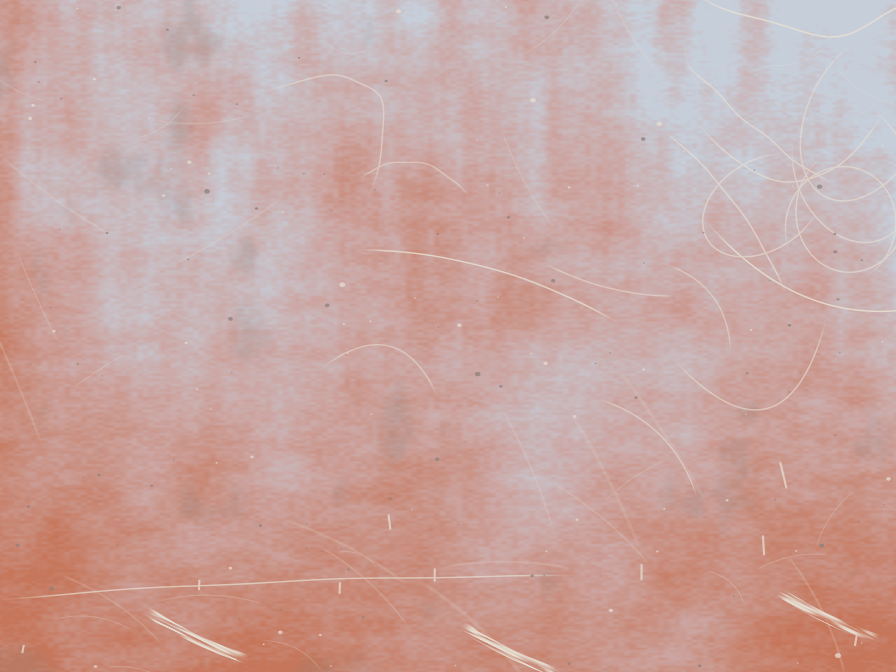
Give the GLSL for this texture, as a WebGL 1 fragment shader.

```glsl
precision highp float;
// Weathered orange paint under a chalky bloom, with brushed grain, scuffs and scratches.
uniform vec2 u_resolution;

#define BLOTCH 1.0
#define STREAK 0.62
#define SCUFF 0.32
#define GRAIN 0.20
#define SCRATCH_COUNT 13
#define CURL_COUNT 5
#define HAIR_COUNT 34
#define NICK_COUNT 9
#define SMEAR_COUNT 3
#define SCRATCH_WIDTH 0.0011
#define SPECK_GRID 30.0

const vec3 ORANGE = vec3(0.78, 0.49, 0.395);
const vec3 ROSE = vec3(0.80, 0.645, 0.63);
const vec3 CHALK = vec3(0.78, 0.79, 0.83);
const vec3 BARE = vec3(0.90, 0.87, 0.82);
const vec3 GRIME = vec3(0.55, 0.50, 0.48);

float hash(vec2 p) {
  vec3 q = fract(p.xyx * vec3(0.1031, 0.1030, 0.0973));
  q += dot(q, q.yzx + 33.33);
  return fract((q.x + q.y) * q.z);
}

float noise(vec2 p) {
  vec2 i = floor(p), f = fract(p);
  f = f * f * (3.0 - 2.0 * f);
  return mix(mix(hash(i), hash(i + vec2(1, 0)), f.x),
             mix(hash(i + vec2(0, 1)), hash(i + vec2(1, 1)), f.x), f.y);
}

float cloud(vec2 p) {
  float sum = 0.0, weight = 0.53;
  for (int i = 0; i < 4; i++) {
    sum += weight * noise(p);
    p = p * 2.03 + 17.7;
    weight *= 0.5;
  }
  return sum;
}

// Edge coverage of a line, one pixel soft
float ink(float d, float halfWidth) {
  return clamp((halfWidth - d) * u_resolution.y + 0.5, 0.0, 1.0);
}

vec2 turn(vec2 p, float a) {
  float c = cos(a), s = sin(a);
  return vec2(c * p.x + s * p.y, c * p.y - s * p.x);
}

// Bent, slightly wavering scratch that fades at both ends
float stroke(vec2 p, float angle, float reach, float bend, float waver, float halfWidth) {
  vec2 q = turn(p, angle);
  float s = q.x / reach;
  float curve = bend * s * s + waver * sin(9.0 * s);
  float slope = (2.0 * bend * s + 9.0 * waver * cos(9.0 * s)) / reach;
  float d = abs(q.y - curve) / sqrt(1.0 + slope * slope);
  return ink(d, halfWidth) * (1.0 - smoothstep(0.75, 1.0, abs(s)));
}

// Open elliptical loop
float curl(vec2 p, float angle, vec2 radii) {
  vec2 q = turn(p, angle);
  float k = length(q / radii);
  float d = abs(k * (k - 1.0)) / max(length(q / (radii * radii)), 0.001);
  return ink(d, SCRATCH_WIDTH) * smoothstep(-0.75, -0.2, q.x / radii.x);
}

// Amount of chalky bloom: 0 is bare orange, 1 is pale blue grey
float bloom(vec2 p) {
  float t = mix(0.14, 0.66, smoothstep(-0.05, 0.55, p.y));
  t += 0.32 * smoothstep(0.5, 1.3, p.x) * smoothstep(0.2, 0.9, p.y);
  t += 0.10 * smoothstep(0.75, 1.0, p.y) - 0.14 * (1.0 - smoothstep(0.0, 0.25, p.x));
  t += BLOTCH * (cloud(p * vec2(5.0, 3.6) + 3.0) - 0.5);
  t += STREAK * (cloud(p * vec2(24.0, 4.0) + 41.0) - 0.5) * smoothstep(0.1, 0.8, p.y);
  t += SCUFF * (cloud(p * vec2(14.0, 42.0) + 9.0) - 0.5);
  t += GRAIN * (noise(p * vec2(120.0, 260.0)) - 0.5);
  return clamp(t, -0.08, 1.06);
}

float scratches(vec2 p) {
  float mark = 0.7 * stroke(p - vec2(0.43, 0.135), 0.04, 0.44, -0.01, 0.001, SCRATCH_WIDTH);
  for (int i = 0; i < SCRATCH_COUNT; i++) {
    float n = float(i) + 1.0;
    float a = hash(vec2(n, 1.0)), b = hash(vec2(n, 2.0)), c = hash(vec2(n, 3.0)), e = hash(vec2(n, 4.0));
    vec2 centre = vec2(mix(0.55, 1.3, a), mix(0.33, 0.98, b));
    float s = stroke(p - centre, mix(-1.15, 0.35, c), mix(0.07, 0.25, e),
                     0.16 * (a + c - 1.0), 0.007 * pow(b, 4.0), SCRATCH_WIDTH);
    mark = max(mark, s * mix(0.5, 0.95, e));
  }
  for (int i = 0; i < CURL_COUNT; i++) {
    float n = float(i) + 1.0;
    float a = hash(vec2(n, 11.0)), b = hash(vec2(n, 12.0)), c = hash(vec2(n, 13.0));
    vec2 centre = vec2(mix(1.0, 1.32, a), mix(0.6, 0.92, b));
    mark = max(mark, 0.65 * curl(p - centre, 6.28 * c, vec2(0.07 + 0.09 * b, 0.05 + 0.04 * a)));
  }
  // Faint hairlines and soft rubs
  for (int i = 0; i < HAIR_COUNT; i++) {
    float n = float(i) + 1.0;
    float a = hash(vec2(n, 21.0)), b = hash(vec2(n, 22.0)), c = hash(vec2(n, 23.0)), e = hash(vec2(n, 24.0));
    float s = stroke(p - vec2(1.34 * a, b), mix(-1.2, 1.0, c), mix(0.03, 0.13, e),
                     0.03 * (b - 0.5), 0.0, mix(0.0006, 0.003, e * e * e));
    mark = max(mark, s * mix(0.35, 0.14, e));
  }
  // Short upright nicks low down
  for (int i = 0; i < NICK_COUNT; i++) {
    float n = float(i) + 1.0;
    float a = hash(vec2(n, 31.0)), b = hash(vec2(n, 32.0));
    mark = max(mark, 0.75 * stroke(p - vec2(1.3 * a, 0.3 * b), 1.57 + 0.5 * (b - 0.5),
                                   0.007 + 0.018 * a * b, 0.0, 0.0, 0.0016));
  }
  // Broad bristly smears along the bottom
  for (int i = 0; i < SMEAR_COUNT; i++) {
    float n = float(i);
    vec2 q = p - vec2(0.29 + 0.47 * n, 0.05 + 0.03 * sin(n * 4.0));
    float bristle = noise(turn(q, -0.45) * vec2(25.0, 420.0) + n);
    mark = max(mark, stroke(q, -0.45, 0.085, 0.006, 0.0, 0.007) * smoothstep(0.2, 0.8, bristle));
  }
  return mark;
}

void main() {
  vec2 p = gl_FragCoord.xy / u_resolution.y;
  float t = bloom(p);
  vec3 colour = t < 0.5 ? mix(ORANGE, ROSE, t * 2.0) : mix(ROSE, CHALK, t * 2.0 - 1.0);
  colour = mix(colour, GRIME, 0.22 * smoothstep(0.68, 0.85, cloud(p * vec2(11.0, 8.0) + 70.0)));
  colour = mix(colour, BARE, scratches(p));

  // Cellular specks: chips of grime or bare metal
  vec2 cell = floor(p * SPECK_GRID);
  vec2 offset = fract(p * SPECK_GRID) - mix(vec2(0.2), vec2(0.8), vec2(hash(cell + 5.0), hash(cell + 9.0)));
  float size = 0.0008 + 0.0028 * pow(hash(cell + 13.0), 3.0);
  float speck = ink(length(offset * vec2(0.8, 1.0)) / SPECK_GRID, size) * step(0.87, hash(cell + 21.0));
  colour = mix(colour, hash(cell + 33.0) < 0.5 ? GRIME : BARE, 0.75 * speck);

  gl_FragColor = vec4(colour, 1.0);
}
```
